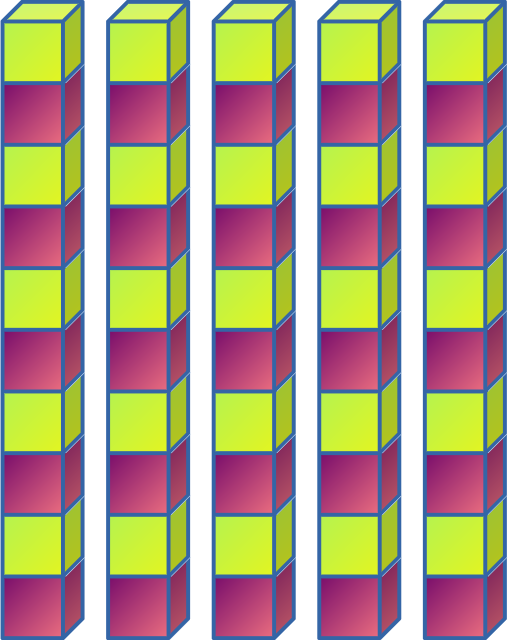
Reproduce this pattern procedurally as a Shadertoy shader.

```glsl
// Five towers of ten stacked cubes in oblique view, lime and plum in turn.
// Each column is folded to one tower; its faces are filled by shear tests with
// diagonal gradients, then outlined by distances to the nearest cube edges.

#define ROWS 10.0          // cubes in a tower; one cube height is the unit
#define VIEW_HEIGHT 10.378 // canvas height in cubes
#define PITCH 1.712        // distance between towers
#define ORIGIN vec2(0.041, 0.030)
#define FRONT_WIDTH 0.98
#define DEPTH 0.318        // oblique shift of the back edges
#define LINE_WIDTH 0.064
#define SEAM_WIDTH 0.010
#define SEAM_DROP 0.042    // pale seam lies below the middle of its edge
#define SIDE_SHADE 0.80
#define TOP_TINT 0.22

const vec3 OUTLINE = vec3(0.205, 0.395, 0.650);
const vec3 SEAM = vec3(0.72, 0.81, 0.91);

float segmentDistance(vec2 p, vec2 a, vec2 b) {
    vec2 ab = b - a;
    vec2 ap = p - a;
    return length(ap - ab * clamp(dot(ap, ab) / dot(ab, ab), 0.0, 1.0));
}

// Antialiased coverage of a line of the given width
float stroke(float dist, float width, float pixel) {
    return clamp(0.5 + (0.5 * width - dist) / pixel, 0.0, 1.0);
}

// Gradient of a cube: plum on even rows, lime on odd rows
vec3 cubeColor(float row, float t) {
    vec3 plum = mix(vec3(0.47, 0.05, 0.42), vec3(0.92, 0.43, 0.50), t);
    vec3 lime = mix(vec3(0.71, 0.95, 0.31), vec3(0.89, 0.96, 0.13), t);
    return mod(row, 2.0) < 0.5 ? plum : lime;
}

vec3 faceColor(vec2 p) {
    vec3 color = vec3(1.0);
    float across = p.x - FRONT_WIDTH;
    float sideY = p.y - across;
    float rise = p.y - ROWS;
    float topX = p.x - rise;

    if (p.x > 0.0 && across < 0.0 && p.y > 0.0 && rise < 0.0) {
        // Front
        float t = 0.5 * (p.x / FRONT_WIDTH + 1.0 - fract(p.y));
        color = cubeColor(floor(p.y), t);
    } else if (across >= 0.0 && across < DEPTH && sideY > 0.0 && sideY < ROWS) {
        // Shaded side
        float t = 0.4 + 0.5 * (1.0 - fract(sideY));
        color = SIDE_SHADE * cubeColor(floor(sideY), t);
    } else if (rise >= 0.0 && rise < DEPTH && topX > 0.0 && topX < FRONT_WIDTH) {
        // Lightened lid
        float t = 0.5 * (p.x / (FRONT_WIDTH + DEPTH) + 1.0 - rise / DEPTH);
        color = mix(cubeColor(ROWS - 1.0, t), vec3(1.0), TOP_TINT);
    }
    return color;
}

float edgeDistance(vec2 p, float diagonalRow) {
    float frontRow = clamp(round(p.y), 0.0, ROWS);
    vec2 right = vec2(FRONT_WIDTH, 0.0);
    vec2 top = vec2(0.0, ROWS);
    vec2 back = vec2(DEPTH);
    vec2 corner = vec2(FRONT_WIDTH, diagonalRow);

    // Uprights
    float d = segmentDistance(p, vec2(0.0), top);
    d = min(d, segmentDistance(p, right, right + top));
    d = min(d, segmentDistance(p, right + back, right + top + back));
    // Nearest level and receding edges
    d = min(d, segmentDistance(p, vec2(0.0, frontRow), vec2(FRONT_WIDTH, frontRow)));
    d = min(d, segmentDistance(p, corner, corner + back));
    // Lid
    d = min(d, segmentDistance(p, top, top + back));
    return min(d, segmentDistance(p, top + back, right + top + back));
}

void mainImage(out vec4 fragColor, in vec2 fragCoord) {
    float pixel = VIEW_HEIGHT / iResolution.y;
    vec2 p = fragCoord * pixel - ORIGIN;
    p.x = mod(p.x + 0.15, PITCH) - 0.15;

    float sideY = p.y - clamp(p.x - FRONT_WIDTH, 0.0, DEPTH);
    float diagonalRow = clamp(round(sideY), 0.0, ROWS);

    vec3 color = faceColor(p);
    color = mix(color, OUTLINE, stroke(edgeDistance(p, diagonalRow), LINE_WIDTH, pixel));

    // Pale seams where the sides of two cubes meet
    if (diagonalRow > 0.5 && diagonalRow < ROWS - 0.5) {
        vec2 start = vec2(FRONT_WIDTH, diagonalRow - SEAM_DROP);
        float d = segmentDistance(p, start + 0.15 * DEPTH, start + DEPTH + 0.5 * LINE_WIDTH);
        color = mix(color, SEAM, stroke(d, SEAM_WIDTH, pixel));
    }
    fragColor = vec4(color, 1.0);
}
```
